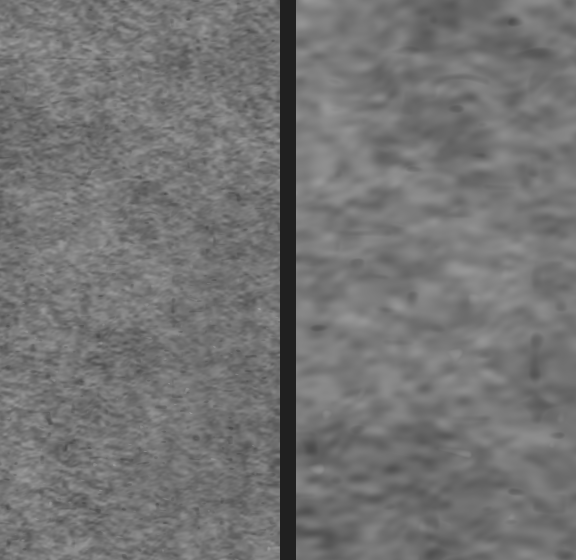
Left, the full canvas; right, a detail of the centre.
Reproduce this texture procedurally as a Shadertoy shader.

```glsl
float hash(vec2 p) {
    return fract(sin(dot(p, vec2(127.1, 311.7))) * 43758.5453);
}

// Smooth value noise, centred on zero
float noise(vec2 p) {
    vec2 cell = floor(p), f = fract(p);
    f = f * f * (3.0 - 2.0 * f);
    float low = mix(hash(cell), hash(cell + vec2(1, 0)), f.x);
    float high = mix(hash(cell + vec2(0, 1)), hash(cell + vec2(1, 1)), f.x);
    return mix(low, high, f.y) - 0.5;
}

mat2 rotate(float a) {
    return mat2(cos(a), sin(a), -sin(a), cos(a));
}

// Soft elliptical stain, one at its centre
float stain(vec2 p, vec2 centre, vec2 radius) {
    vec2 d = (p - centre) / radius;
    return exp(-dot(d, d));
}

void mainImage(out vec4 fragColor, in vec2 fragCoord) {
    vec2 p = fragCoord / iResolution.x;
    p.y = fragCoord.y / iResolution.y * 2.0;

    // Bend the grain so that it does not follow a lattice
    vec2 bent = p + 0.012 * vec2(noise(p * 19.0), noise(p * 17.0 + 40.0));

    // Flattened grain in several sizes
    float grain = 0.135 * noise(rotate(0.15) * bent * vec2(42.0, 78.0));
    grain += 0.09 * noise(rotate(-0.2) * bent * vec2(66.0, 112.0) + 71.0);
    grain += 0.075 * noise(rotate(0.1) * bent * vec2(19.0, 32.0) + 23.0);

    // Smoother, darker worn zone at the lower right
    float worn = stain(p, vec2(0.72, 0.5), vec2(0.2, 0.75));
    float grey = 0.469 + grain * (1.0 - 0.3 * worn) - 0.028 * worn;

    // Broad clouds and edge stains
    grey += 0.06 * noise(p * vec2(3.5, 4.0) + 9.0);
    grey += 0.035 * noise(p * vec2(8.0, 9.0) + 55.0);
    grey -= 0.05 * stain(p, vec2(0.02, 1.6), vec2(0.07, 0.16));
    grey -= 0.045 * stain(p, vec2(0.98, 0.5), vec2(0.08, 0.35));
    grey -= 0.025 * stain(p, vec2(0.0, 1.2), vec2(0.06, 0.4));

    // Faint vertical streaks
    float streak = noise(vec2(p.x * 24.0, p.y * 1.5) + 13.0);
    grey += 0.045 * streak * smoothstep(1.5, 0.7, p.y) * smoothstep(0.35, 0.65, p.x);

    // Scattered dark pits and rare pale chips
    float pit = noise(bent * vec2(34.0, 55.0) + 90.0);
    grey -= 0.07 * smoothstep(0.3, 0.48, pit);
    float chip = noise(rotate(0.2) * bent * vec2(30.0, 60.0) + 160.0);
    grey += 0.09 * smoothstep(0.4, 0.5, chip) * smoothstep(1.3, 0.8, p.y);

    // Thin broken seam near the top
    float seamY = 1.79 + 0.008 * noise(vec2(p.x * 9.0, 3.0));
    float seam = smoothstep(0.006, 0.0, abs(p.y - seamY)) * smoothstep(0.6, 0.35, p.x);
    grey -= 0.06 * seam * (0.6 + noise(vec2(p.x * 30.0, 7.0)));

    fragColor = vec4(vec3(clamp(grey, 0.28, 0.66)), 1.0);
}
```
